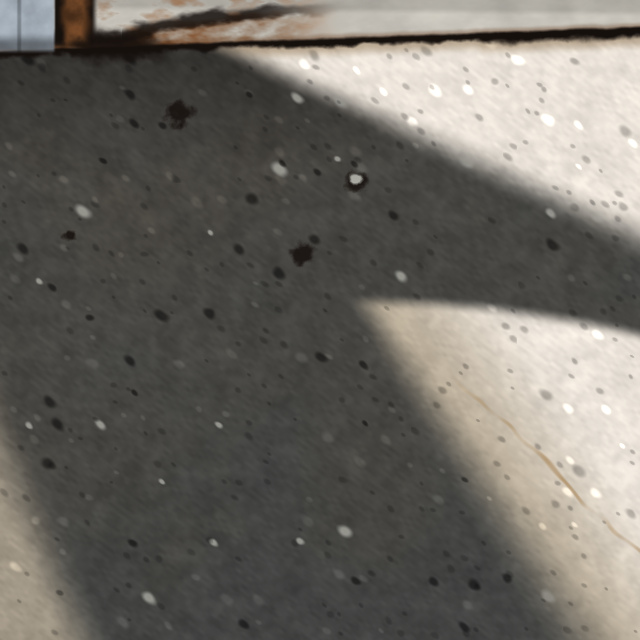
Give the GLSL for this texture, as a WebGL 2 fragment shader.

```glsl
#version 300 es
precision highp float;
uniform vec2 u_resolution;
out vec4 fragColor;

// Palette
const vec3 SHADE_COOL = vec3(0.262, 0.266, 0.260);
const vec3 SHADE_WARM = vec3(0.300, 0.280, 0.250);
const vec3 SHADE_DEEP = vec3(0.185, 0.180, 0.172);
const vec3 SUN_WARM = vec3(0.72, 0.67, 0.59);
const vec3 SUN_PALE = vec3(0.92, 0.89, 0.85);
const vec3 PAINT = vec3(0.77, 0.755, 0.72);
const vec3 PAINT_BLUE = vec3(0.64, 0.68, 0.72);
const vec3 RUST = vec3(0.40, 0.25, 0.14);
const vec3 GRIME = vec3(0.085, 0.062, 0.050);
const vec3 CHIP = vec3(0.66, 0.66, 0.63);
const vec3 OCHRE = vec3(0.66, 0.53, 0.36);

// Layout and texture strength
const float EDGE = 0.003;
const float PANEL_RIGHT = 0.085;
const float POST_RIGHT = 0.148;
const float GRAIN = 0.10;
const float MOTTLE = 0.20;

float hash(vec2 p) {
  vec3 q = fract(p.xyx * vec3(0.1031, 0.1030, 0.0973));
  q += dot(q, q.yzx + 33.33);
  return fract((q.x + q.y) * q.z);
}

float noise(vec2 p) {
  vec2 i = floor(p), f = fract(p);
  f = f * f * (3.0 - 2.0 * f);
  return mix(mix(hash(i), hash(i + vec2(1, 0)), f.x),
             mix(hash(i + vec2(0, 1)), hash(i + vec2(1, 1)), f.x), f.y);
}

float fbm(vec2 p) {
  float sum = 0.0, amp = 0.5;
  for (int i = 0; i < 4; i++) {
    sum += amp * noise(p);
    p = mat2(1.6, 1.2, -1.2, 1.6) * p + 7.3;
    amp *= 0.5;
  }
  return sum;
}

// Step with a soft edge of half width w
float soft(float w, float d) { return smoothstep(-w, w, d); }

// One jittered oval per cell, kept with the given chance
float specks(vec2 p, float cells, float radius, float chance, float seed) {
  vec2 id = floor(p * cells) + seed;
  vec2 centre = 0.25 + 0.5 * vec2(hash(id), hash(id + 17.0));
  vec2 d = fract(p * cells) - centre;
  d = vec2(d.x + 0.5 * d.y, d.y);
  float r = radius * (0.5 + 0.7 * hash(id + 41.0));
  return step(hash(id + 73.0), chance) * (1.0 - smoothstep(r * 0.4, r * 1.3, length(d)));
}

// Ragged round stain
float blot(vec2 p, vec2 centre, float r) {
  float d = length(p - centre) + r * 1.3 * (fbm(p * 75.0) - 0.47);
  return 1.0 - smoothstep(r * 0.45, r * 1.15, d);
}

// Sunlight reaching the floor: upper band, right wedge, left corner
float sunlight(vec2 p) {
  float upper = soft(mix(0.016, 0.042, p.x), p.y - 0.909 + 0.457 * (p.x - 0.39));
  float wedgeTop = 0.529 - 0.27 * pow(max(p.x - 0.56, 0.0), 2.0);
  float wedgeLeft = 0.592 + 0.66 * (0.49 - p.y);
  float wedge = soft(0.014, wedgeTop - p.y)
              * soft(mix(0.085, 0.035, p.y * 2.0), p.x - wedgeLeft);
  float corner = soft(0.052, 0.42 * (0.31 - p.y) - p.x);
  return max(max(upper, wedge), corner * 0.8);
}

vec3 concrete(vec2 p) {
  float clouds = fbm(p * 5.0), rough = fbm(p * 38.0);
  float streak = noise(mat2(0.8, 0.6, -0.6, 0.8) * p * vec2(90.0, 190.0));
  vec3 shade = mix(SHADE_COOL, SHADE_WARM, clamp(clouds - 0.2 + 0.5 * (p.y - 0.4), 0.0, 1.0));
  shade = mix(shade, SHADE_DEEP, 0.75 * smoothstep(0.70, 0.94, p.y + 0.12 * (clouds - 0.5)));
  float glow = max(smoothstep(0.45, 0.95, p.x) * soft(0.2, p.y - 0.72),
                   smoothstep(0.0, 0.24, p.x - 0.60 - 0.66 * (0.49 - p.y)));
  vec3 sun = mix(SUN_WARM, SUN_PALE, clamp(glow + 0.55 * soft(0.1, p.y - 0.8), 0.0, 1.0));
  float light = sunlight(p);
  vec3 col = mix(shade, sun, light);
  col *= 1.0 + (MOTTLE * (rough - 0.47) + GRAIN * (streak - 0.5)) * mix(1.3, 0.7, light);

  // Scattered chips and dirt
  vec2 q = p + 0.004 * (vec2(noise(p * 60.0), noise(p * 60.0 + 9.0)) - 0.5);
  col = mix(col, CHIP, specks(q, 10.0, 0.10, 0.24, 3.0) * 0.8 * (1.0 - light));
  col = mix(col, col * 1.35, specks(q, 24.0, 0.20, 0.20, 19.0) * 0.7);
  col = mix(col, col * 0.42, specks(q, 17.0, 0.15, 0.22, 31.0) * mix(0.85, 0.4, light));
  col = mix(col, col * 0.65, specks(q, 42.0, 0.24, 0.16, 57.0) * 0.6);

  // Large stains and the pale pebble with its shadow
  float stain = max(blot(p, vec2(0.281, 0.822), 0.022), blot(p, vec2(0.473, 0.604), 0.019));
  stain = max(stain, blot(p, vec2(0.108, 0.632), 0.010));
  stain = max(stain, blot(p, vec2(0.557, 0.717), 0.018));
  col = mix(col, GRIME, stain * 0.85);
  col = mix(col, CHIP, blot(p, vec2(0.556, 0.721), 0.010));

  // Ochre crack across the sunlit wedge
  float crack = abs(p.y - 0.395 + 0.91 * (p.x - 0.72) + 0.022 * (noise(p * 24.0) - 0.5));
  float along = smoothstep(0.70, 0.76, p.x) * noise(p * 35.0);
  return mix(col, OCHRE, along * (1.0 - smoothstep(0.001, 0.007, crack)) * 0.8);
}

vec3 paintedWall(vec2 p, float base) {
  float wear = fbm(p * vec2(24.0, 45.0));
  float ledge = soft(0.006, p.y - 0.990 + 0.012 * p.x);
  vec3 col = PAINT * (0.94 + 0.16 * wear) * mix(1.0, 0.88, ledge);
  float rustZone = 1.0 - smoothstep(0.38, 0.56, p.x);
  float seam = 0.937 + 0.05 * sqrt(max(p.x - 0.19, 0.0) / 0.32);
  float belowSeam = soft(0.010, seam - p.y);
  col = mix(col, RUST * (0.7 + wear), rustZone * clamp(belowSeam * 0.65 + 2.5 * (wear - 0.46), 0.0, 1.0));
  float streak = 1.0 - smoothstep(0.003, 0.016, abs(p.y - seam + 0.025 * (wear - 0.5)));
  col = mix(col, GRIME, streak * rustZone * 0.85);
  return mix(col, RUST, 0.45 * (1.0 - smoothstep(0.0, 0.010, p.y - base)));
}

void main() {
  vec2 p = gl_FragCoord.xy / u_resolution;
  float wobble = fbm(p * 40.0) - 0.47;
  float base = 0.932 + 0.037 * (p.x - 0.3) + 0.004 * wobble;
  vec3 col = concrete(p);

  // Rusty gap below the wall, wider at the right
  float gap = mix(0.012, 0.018, soft(0.01, p.x - 0.75));
  float under = base - p.y;
  col = mix(col, OCHRE * 0.8, 0.5 * (1.0 - smoothstep(gap, gap + 0.022, under)) * sunlight(p));
  col = mix(col, GRIME, 1.0 - smoothstep(gap * 0.55, gap * 1.25, under + 0.010 * wobble));
  col = mix(col, paintedWall(p, base), soft(EDGE, -under));

  // Rusted post between two dark grooves
  float post = soft(EDGE, p.x - PANEL_RIGHT) * soft(0.006, POST_RIGHT - p.x) * soft(0.008, p.y - 0.93);
  float groove = soft(0.008, abs(p.x - 0.118) - 0.020 + 0.02 * wobble);
  col = mix(col, mix(RUST * (0.9 + wobble), GRIME, groove), post);
  float soot = length((p - vec2(0.185, 0.928)) * vec2(0.35, 1.0)) + 0.025 * wobble;
  col = mix(col, GRIME, 0.9 * (1.0 - smoothstep(0.010, 0.036, soot)));

  // Cool painted panel in the corner
  float panel = soft(EDGE, PANEL_RIGHT - p.x) * soft(0.005, p.y - 0.920);
  vec3 paint = PAINT_BLUE * (1.0 + 0.25 * wobble) * mix(0.62, 1.0, soft(0.010, p.y - 0.940));
  paint *= 1.0 - 0.25 * (1.0 - smoothstep(0.001, 0.005, abs(p.x - 0.030)));
  col = mix(col, paint, panel);
  fragColor = vec4(clamp(col, 0.0, 1.0), 1.0);
}
```
